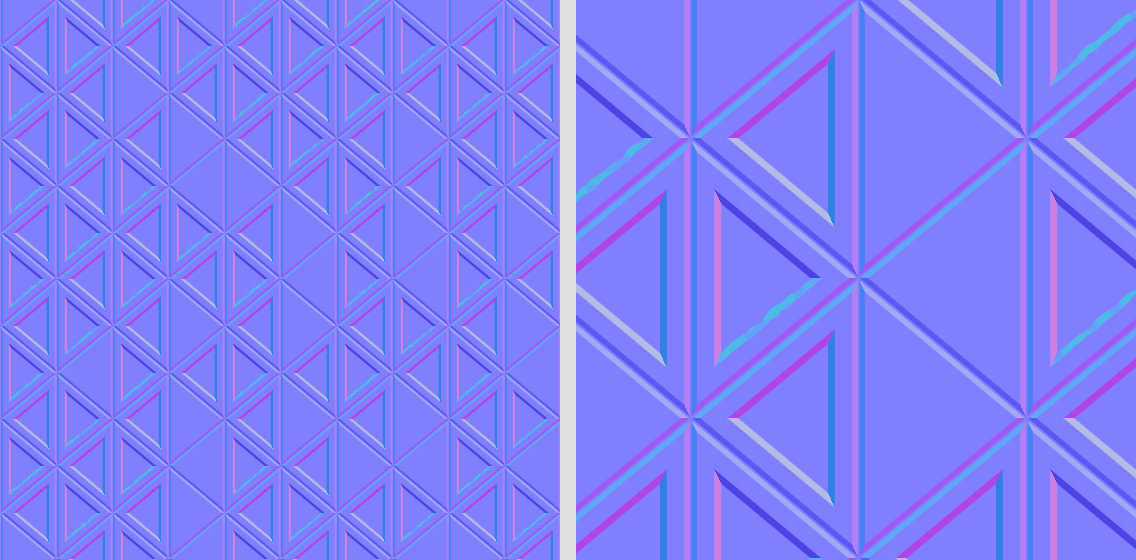
Left: the whole. Right: its middle third, enlarged.
This texture map is drawn by a Shadertoy shader. Its source:

```glsl
#define GRID vec2(10.0, 6.0)          // columns and rows of triangles, columns even
#define SHIFT vec2(0.0015, 0.001)     // lattice offset on the canvas
#define PANEL_INSET 0.0162            // distance from lattice line to panel wall
#define PANEL_HALF_WIDTH 0.0020
#define PANEL_SLOPE 0.78
#define GROOVE_OFFSET 0.0022          // distance from lattice line to groove wall
#define GROOVE_HALF_WIDTH 0.0016
#define GROOVE_SLOPE 0.45
#define BLANK_EVEN 0.05               // chance of a flat triangle, even columns
#define BLANK_ODD 0.30                // and odd columns
#define WEAR_CELLS 170.0
#define WEAR_AMOUNT 0.55

float hash(vec2 cell) {
    uvec2 q = uvec2(ivec2(cell)) * uvec2(1597334673u, 3812015801u);
    uint n = (q.x ^ q.y) * 1597334673u;
    n = (n ^ (n >> 15)) * 2246822519u;
    return float((n ^ (n >> 13)) >> 8) / 16777216.0;
}

// Value noise that wraps after a whole number of cells
float tilingNoise(vec2 uv, float cells) {
    vec2 p = uv * cells;
    vec2 i = floor(p);
    vec2 f = smoothstep(0.0, 1.0, p - i);
    vec2 lo = mod(i, cells);
    vec2 hi = mod(i + 1.0, cells);
    return mix(mix(hash(lo), hash(vec2(hi.x, lo.y)), f.x),
               mix(hash(vec2(lo.x, hi.y)), hash(hi), f.x), f.y);
}

// Soft strip of the given half width around zero
float strip(float x, float halfWidth, float blur) {
    return 1.0 - smoothstep(halfWidth - 0.5 * blur, halfWidth + 0.5 * blur, abs(x));
}

void mainImage(out vec4 fragColor, in vec2 fragCoord) {
    vec2 uv = fract(fragCoord / iResolution.xy - SHIFT);
    vec2 p = uv * GRID;
    float blur = max(1.0 / min(iResolution.x, iResolution.y), 0.0008);

    // Three line families: vertical, rising and falling
    vec3 lines = vec3(p.x, p.y - 0.5 * p.x - 0.5, p.y + 0.5 * p.x - 0.5);
    vec3 band = floor(lines);
    vec3 f = lines - band;
    bool pointsRight = band.z - band.x - band.y < 0.5;
    vec3 edge = pointsRight ? vec3(f.xy, 1.0 - f.z) : vec3(1.0 - f.xy, f.z);

    // Distance to the nearest side and its inward direction
    vec2 diagonal = vec2(0.5 * GRID.x, GRID.y);
    edge /= vec3(GRID.x, vec2(length(diagonal)));
    diagonal = normalize(diagonal);
    float dist = edge.x;
    vec2 inward = vec2(1.0, 0.0);
    if (edge.y < dist) {
        dist = edge.y;
        inward = vec2(-diagonal.x, diagonal.y);
    }
    if (edge.z < dist) {
        dist = edge.z;
        inward = -diagonal;
    }
    if (!pointsRight) inward = -inward;

    // Some triangles carry no panel
    vec2 id = mod(vec2(band.x, band.y + band.z), vec2(GRID.x, 2.0 * GRID.y));
    float blankChance = mix(BLANK_EVEN, BLANK_ODD, mod(id.x, 2.0));
    float hasPanel = step(blankChance, hash(id + 37.0));

    // Ragged walls on the sides facing up and left
    float ragged = step(inward.x, -0.1) * step(0.1, inward.y);
    float noise = tilingNoise(uv, WEAR_CELLS);
    float wear = 1.0 - WEAR_AMOUNT * ragged * smoothstep(0.4, 0.8, noise);
    float wobble = ragged * (noise - 0.5) * 0.0022;

    // Sunken panel walls slope inward, groove walls slope outward
    float panel = strip(dist + wobble - PANEL_INSET, PANEL_HALF_WIDTH, blur);
    float groove = strip(dist - GROOVE_OFFSET, GROOVE_HALF_WIDTH, blur);
    float slope = PANEL_SLOPE * hasPanel * wear * panel - GROOVE_SLOPE * groove;

    vec3 normal = normalize(vec3(inward * slope, 1.0));
    fragColor = vec4(0.5 + 0.5 * normal, 1.0);
}
```
